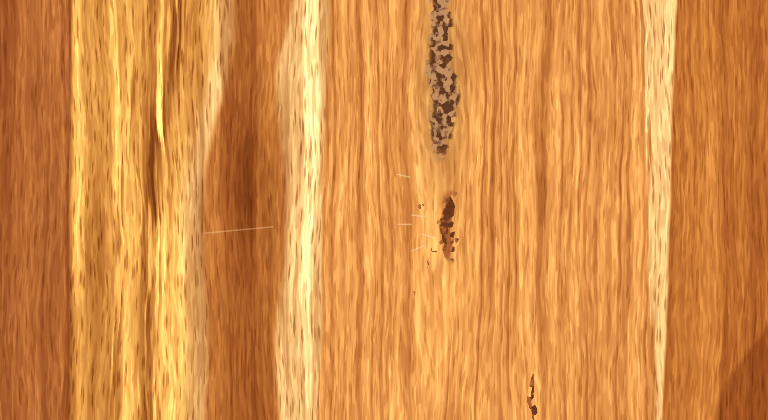
Write a Shadertoy shader that draws this texture.

```glsl
// Joined planks of warm hardwood with upright grain, pale sapwood bands, a brown
// heart and a crumbly bark pocket. Edges are curves in y; stretched cellular
// noise makes fibres and pores, and layered sines bend the growth lines.

vec2 hash2(vec2 c) {
    vec3 q = fract(c.xyx * vec3(.1031, .1030, .0973));
    q += dot(q, q.yzx + 33.33);
    return fract((q.xx + q.yz) * q.zy);
}

// x: distance to the nearest cell point, y: smoothly blended cell value
vec2 cellular(vec2 p) {
    vec2 cell = floor(p), f = p - cell;
    float nearest = 2., total = 0., weights = 0.;
    for (int j = -1; j <= 1; j++)
    for (int i = -1; i <= 1; i++) {
        vec2 g = vec2(i, j), h = hash2(cell + g);
        float d = length(g + h - f), w = exp(-9. * d * d);
        nearest = min(nearest, d);
        total += w * hash2(cell + g + 57.).x;
        weights += w;
    }
    return vec2(nearest, total / weights);
}

float bump(float x, float width) {
    return exp(-x * x / (width * width));
}

// Elliptic cavity mask, 1 inside
float pocket(vec2 p, vec2 centre, vec2 size) {
    return 1. - smoothstep(.8, 1.1, length((p - centre) / size));
}

// Pale hairline between two points
float scratch(vec2 p, vec2 a, vec2 b) {
    vec2 ab = b - a;
    float t = clamp(dot(p - a, ab) / dot(ab, ab), 0., 1.);
    return 1. - smoothstep(.0005, .003, length(p - a - ab * t));
}

void mainImage(out vec4 fragColor, in vec2 fragCoord) {
    vec2 p = fragCoord / iResolution.y;
    float y = p.y, soft = 1.5 / iResolution.y;

    // Bent grain coordinate, spreading around the bark pocket
    float knotOffset = p.x - 1.05;
    float x = p.x + .006 * sin(y * 5. + p.x * 9.) + .003 * sin(y * 13. - p.x * 21.)
            + .0012 * sin(y * 37. + p.x * 50.);
    x -= .5 * knotOffset * bump(knotOffset, .12) * bump(y - .7, .4);

    float broad = cellular(vec2(x * 36., y * 1.1)).y - .5;
    float fibre = cellular(vec2(x * 150., y * 6.)).y - .5;
    float fine = cellular(vec2(x * 230., y * 28. + 9.)).y - .5;
    vec2 poreCell = cellular(vec2(x * 120., y * 13. + 40.));
    float pore = (1. - smoothstep(.1, .34, poreCell.x)) * smoothstep(.4, .65, poreCell.y);

    // Plank and band borders
    float leftSeam = .162 + .006 * y + .002 * sin(y * 9.);
    float heartLeft = .485 + .065 * smoothstep(.5, 1., y) + .007 * sin(y * 9.);
    float heartRight = .672 + .012 * sin(y * 9. - 2.9) + .03 * smoothstep(.8, 1., y);
    float midSeam = mix(.757, .781, y) + .004 * sin(y * 8.);
    float sapLeft = mix(1.558, 1.532, y) + .005 * sin(y * 11.) + .02 * fibre;
    float rightSeam = mix(1.576, 1.614, y) + .003 * sin(y * 6.);
    float inLeft = 1. - smoothstep(-soft, soft, p.x - leftSeam);
    float inHeart = smoothstep(-.012, .016, p.x - heartLeft)
                  * (1. - smoothstep(-.014, .01, p.x - heartRight));
    float inMid = smoothstep(-.004, .004, p.x - midSeam);
    float inSap = smoothstep(-.008, .008, p.x - sapLeft);
    float inRight = smoothstep(-soft, soft, p.x - rightSeam);

    // Base colours, laid from left to right
    vec3 cream = vec3(.99, .77, .48);
    vec3 col = mix(vec3(.93, .65, .31), cream, smoothstep(-.07, -.01, p.x - heartLeft));
    col = mix(col, vec3(.79, .48, .22), inHeart);
    col = mix(col, vec3(.92, .61, .31), inMid);
    col = mix(col, cream, inSap);
    col = mix(col, vec3(.81, .485, .215), inRight);
    col = mix(col, vec3(.74, .43, .21), inLeft);

    // Growth lines: slow darkening, then a sharp return
    float ring = fract(x * 40. + .7 * sin(x * 17.) + .4 * sin(x * 41. + y) + .5 * broad);
    float growth = smoothstep(.35, .85, ring) * (1. - smoothstep(.85, 1., ring));
    float growthShare = mix(.1, .27, inMid * (1. - inSap)) * (.75 + 1.3 * broad);

    // Shade gathers every darkening
    float banded = (1. - inHeart) * (1. - inMid) * (1. - inLeft);
    float shade = growth * growthShare + .28 * fine + .24 * fibre
                + broad * mix(.22, .6, banded);
    shade += pore * mix(.2, .42, max(banded, inSap * (1. - inRight)));
    float streak = p.x - .368 - .055 * smoothstep(.55, 1., y) + .012 * (1. - y);
    shade += banded * bump(streak, .024) * (.42 + 1.1 * fibre);
    shade += banded * bump(streak + .075, .01) * (.2 + .7 * fibre);
    shade += inHeart * bump(p.x - .583, .05) * (.18 + .38 * bump(y - .57, .17) + .16 * (1. - y));
    shade += .4 * bump(p.x - leftSeam, .006) + .2 * bump(p.x - rightSeam - .004, .006);
    shade += inLeft * .25 * (1. - smoothstep(0., .06, p.x));
    shade += inRight * (.32 * smoothstep(0., .02, p.x - 1.69 - .5 * y + .015 * sin(y * 20.))
           + .22 * smoothstep(1.68, 1.83, p.x));
    shade -= .07 * bump(p.x - 1.1, .4);
    col *= exp(-shade * vec3(.55, .85, 1.1));

    // Bark pockets with crumbly filling
    vec2 crumb = cellular(p * 75.);
    vec2 q = p + vec2(.016 * (crumb.y - .5) + .006 * sin(y * 31.), 0.);
    float bark = max(pocket(q, vec2(1.052, .79), vec2(.033, .17)),
                     pocket(q, vec2(1.045, .98), vec2(.022, .17)));
    float crack = max(pocket(q, vec2(1.068, .46), vec2(.016, .085)),
                      pocket(q, vec2(1.27, .03), vec2(.006, .09)));
    for (float i = 0.; i < 7.; i++) {
        vec2 fleck = vec2(.98, .27) + vec2(.13, .3) * hash2(vec2(i, 8.));
        crack = max(crack, .8 * pocket(q, fleck, vec2(.004, .006)));
    }
    float grit = smoothstep(.25, .75, crumb.y + .5 * (cellular(p * 160.).y - .5));
    col *= 1. - .25 * bump(knotOffset, .05) * bump(y - .8, .2);
    col = mix(col, mix(vec3(.38, .22, .13), vec3(.76, .56, .38), grit), bark);
    col = mix(col, mix(vec3(.36, .17, .08), vec3(.65, .36, .18), grit), crack * .9);

    // Light surface scratches
    float marks = .35 * scratch(p, vec2(.49, .445), vec2(.65, .46));
    for (float i = 0.; i < 5.; i++) {
        vec2 start = vec2(.91, .28) + vec2(.12, .37) * hash2(vec2(i, 3.));
        marks = max(marks, .55 * scratch(p, start, start + vec2(.03, .012 * sin(i * 4.))));
    }
    fragColor = vec4(clamp(mix(col, vec3(1., .84, .65), marks), 0., 1.), 1.);
}
```
